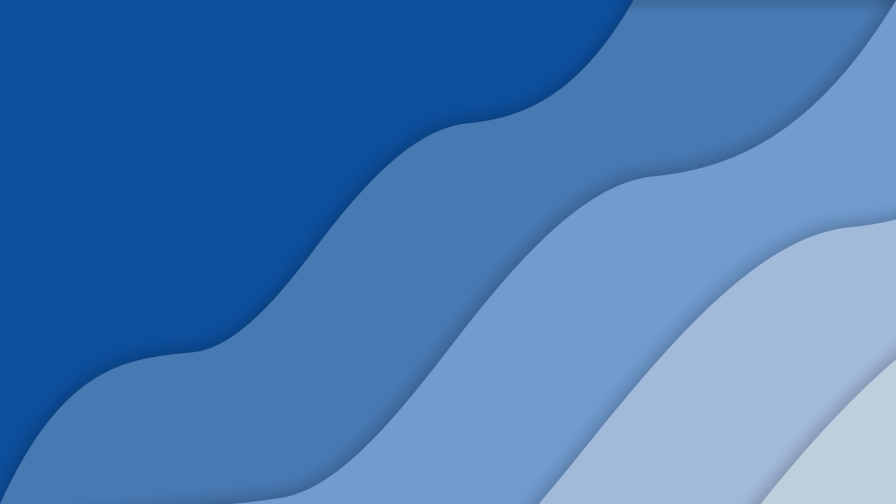
Reproduce this background procedurally as a Shadertoy shader.

```glsl
// Layered paper waves climbing from lower left to upper right, dark to pale blue.
// Each ridge is a smooth cubic curve through a few knots; each sheet is painted
// over the one before it and casts a soft shadow across its edge.

const float ASPECT = 16.0 / 9.0;
const float SHADOW_REACH = 0.042;
const float SHADOW_OPACITY = 0.34;
const float TOP_SHADE_REACH = 0.030;
const float TOP_SHADE_OPACITY = 0.13;

const vec3 DEEP_BLUE  = vec3(0.050, 0.310, 0.617);
const vec3 STEEL_BLUE = vec3(0.280, 0.474, 0.700);
const vec3 SKY_BLUE   = vec3(0.440, 0.610, 0.815);
const vec3 MIST_BLUE  = vec3(0.637, 0.728, 0.855);
const vec3 PALE_BLUE  = vec3(0.740, 0.808, 0.868);

// Ridge knots: x, height, slope (canvas height = 1)
const int KNOTS = 5;
const vec3 STEEL_RIDGE[KNOTS] = vec3[KNOTS](
    vec3(0.0, 0.0, 2.2), vec3(0.382, 0.301, 0.1), vec3(0.625, 0.507, 1.34),
    vec3(0.926, 0.755, 0.1), vec3(1.257, 1.0, 1.75));
const vec3 SKY_RIDGE[KNOTS] = vec3[KNOTS](
    vec3(0.46, 0.0, 0.1), vec3(0.556, 0.012, 0.15), vec3(0.903, 0.324, 1.3),
    vec3(1.296, 0.65, 0.1), vec3(1.778, 1.0, 1.65));
const vec3 MIST_RIDGE[KNOTS] = vec3[KNOTS](
    vec3(1.069, 0.0, 1.2), vec3(1.153, 0.102, 1.25), vec3(1.685, 0.549, 0.1),
    vec3(1.778, 0.565, 0.28), vec3(2.0, 0.65, 0.6));
const vec3 PALE_RIDGE[KNOTS] = vec3[KNOTS](
    vec3(1.3, -0.26, 1.2), vec3(1.509, 0.0, 1.25), vec3(1.778, 0.287, 0.85),
    vec3(2.1, 0.5, 0.5), vec3(2.4, 0.6, 0.2));

// Cubic Hermite segment: returns height and slope
vec2 segment(float x, vec3 a, vec3 b) {
    float span = b.x - a.x;
    float t = (x - a.x) / span;
    float rise = b.y - a.y;
    float c1 = a.z * span;
    float c2 = 3.0 * rise - span * (2.0 * a.z + b.z);
    float c3 = span * (a.z + b.z) - 2.0 * rise;
    return vec2(a.y + t * (c1 + t * (c2 + t * c3)),
                (c1 + t * (2.0 * c2 + 3.0 * t * c3)) / span);
}

// Approximate signed distance to a ridge, positive above it
float ridgeDistance(vec2 p, vec3 knots[KNOTS]) {
    float x = clamp(p.x, knots[0].x, knots[KNOTS - 1].x);
    vec2 ridge = segment(x, knots[0], knots[1]);
    for (int i = 1; i < KNOTS - 1; i++) {
        if (x >= knots[i].x) ridge = segment(x, knots[i], knots[i + 1]);
    }
    float height = ridge.x + ridge.y * (p.x - x);
    return (p.y - height) / sqrt(1.0 + ridge.y * ridge.y);
}

// Shadow on the sheet behind, then the new sheet with a smooth edge
vec3 layPaper(vec3 behind, vec3 paper, float dist) {
    float blur = 0.75 / iResolution.y;
    float shadow = 1.0 - smoothstep(-SHADOW_REACH, SHADOW_REACH, dist);
    float cover = 1.0 - smoothstep(-blur, blur, dist);
    return mix(behind * (1.0 - SHADOW_OPACITY * shadow), paper, cover);
}

void mainImage(out vec4 fragColor, in vec2 fragCoord) {
    vec2 p = fragCoord / iResolution.xy * vec2(ASPECT, 1.0);

    // The steel sheet is shaded along the top of the canvas
    float topShade = smoothstep(1.0 - TOP_SHADE_REACH, 1.0, p.y);
    vec3 steel = STEEL_BLUE * (1.0 - TOP_SHADE_OPACITY * topShade);

    vec3 color = DEEP_BLUE;
    color = layPaper(color, steel, ridgeDistance(p, STEEL_RIDGE));
    color = layPaper(color, SKY_BLUE, ridgeDistance(p, SKY_RIDGE));
    color = layPaper(color, MIST_BLUE, ridgeDistance(p, MIST_RIDGE));
    color = layPaper(color, PALE_BLUE, ridgeDistance(p, PALE_RIDGE));
    fragColor = vec4(color, 1.0);
}
```
